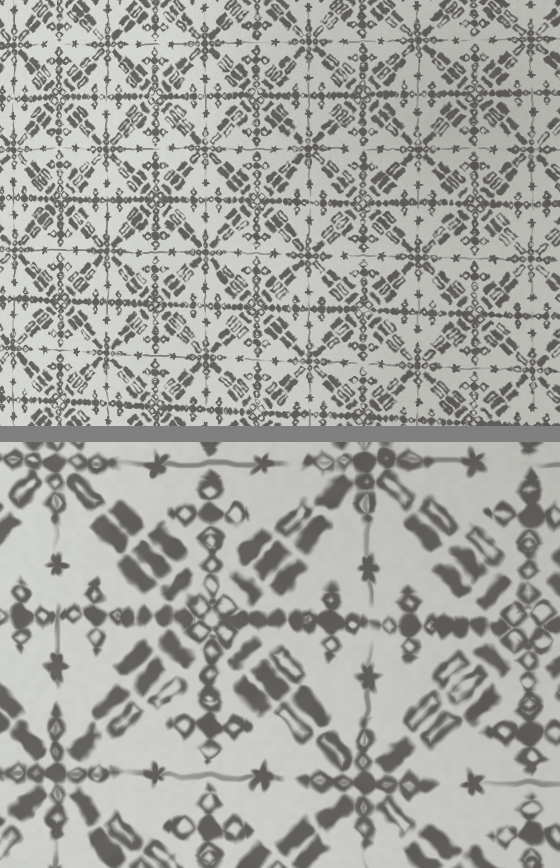
Top, the full canvas; bottom, a detail of the centre.
This pattern is drawn by a Shadertoy shader. Its source:

```glsl
#define STROKE 0.021
#define BAR_GAP 0.075
#define OPEN_SHARE 0.42
#define WOBBLE 0.016
#define WEAR 0.018
#define PAPER_LIGHT vec3(0.83, 0.84, 0.82)
#define PAPER_SHADE vec3(0.735, 0.735, 0.715)
#define INK_LIGHT vec3(0.41, 0.40, 0.385)
#define INK_DARK vec3(0.335, 0.325, 0.315)

float hash(vec2 p) {
    return fract(sin(dot(p, vec2(127.1, 311.7))) * 43758.5453);
}

float noise(vec2 p) {
    vec2 i = floor(p), f = fract(p);
    f = f * f * (3.0 - 2.0 * f);
    return mix(mix(hash(i), hash(i + vec2(1, 0)), f.x),
               mix(hash(i + vec2(0, 1)), hash(i + vec2(1, 1)), f.x), f.y);
}

// Soft diamond with radii r
float diamond(vec2 p, vec2 r) {
    p = abs(p) / r;
    return ((p.x + p.y) * 0.55 + length(p) * 0.45 - 1.0) * min(r.x, r.y);
}

// Outline of the given thickness, lying inside a shape
float hollow(float d, float thickness) {
    return max(d, -d - thickness);
}

float ring(vec2 p, vec2 r) {
    return hollow(diamond(p, r), STROKE);
}

float bar(vec2 p, vec2 halfSize) {
    p = abs(p) - halfSize + 0.012;
    return length(max(p, 0.0)) + min(max(p.x, p.y), 0.0) - 0.012;
}

// Four lobes around a centre
float lobedCross(vec2 p, float reach, float r) {
    p = abs(p);
    p = vec2(max(p.x, p.y), min(p.x, p.y));
    float d = min(diamond(p, vec2(0.045)), ring(p - vec2(reach, 0), vec2(r)));
    return min(d, diamond(p - vec2(reach + r, 0), vec2(0.018)));
}

// Beaded chains with a cross near each end, and a knot of rings at the hub
float chains(vec2 a) {
    float along = bar(a - vec2(0.18, 0), vec2(0.13, 0.06));
    float beads = diamond(vec2(mod(a.x, 0.06) - 0.03, a.y), vec2(0.038, 0.033));
    float d = max(beads, along);
    along = bar(a - vec2(0, 0.16), vec2(0.06, 0.11));
    beads = ring(vec2(a.x, mod(a.y, 0.07) - 0.035), vec2(0.034, 0.041));
    d = min(d, max(beads, along));
    d = min(d, lobedCross(a - vec2(0.375, 0), 0.07, 0.034));
    d = min(d, lobedCross(a - vec2(0, 0.34), 0.078, 0.041));
    return min(d, ring(a - 0.042, vec2(0.044)));
}

// Rows of three, two and one bars along the diagonal, after a crossbar
float fan(vec2 a, vec2 seed) {
    vec2 p = vec2(a.x + a.y, a.x - a.y) * 0.7071;
    float d = bar(p - vec2(0.152, 0), vec2(0.023, 0.062));
    for (int row = 0; row < 3; row++) {
        for (int k = 0; k < 3 - row; k++) {
            float side = (float(k) - float(2 - row) * 0.5) * BAR_GAP;
            float b = bar(p - vec2(0.27 + 0.15 * float(row), side), vec2(0.064, 0.027));
            bool isOpen = hash(seed + vec2(row, k) * 3.7) < OPEN_SHARE;
            d = min(d, isOpen ? hollow(b, 0.018) : b);
        }
    }
    return d;
}

// Pointed star of rings at the cell corner
float cornerStar(vec2 c) {
    vec2 p = vec2(max(c.x, c.y), min(c.x, c.y));
    float d = min(diamond(p, vec2(0.04)), ring(p - vec2(0.068, 0), vec2(0.038, 0.03)));
    d = min(d, ring(p - vec2(0.138, 0), vec2(0.044, 0.036)));
    return min(d, diamond(p - vec2(0.187, 0), vec2(0.028, 0.017)));
}

float flower(vec2 p) {
    return length(p) - 0.031 - 0.009 * cos(5.0 * atan(p.y, p.x));
}

void mainImage(out vec4 fragColor, in vec2 fragCoord) {
    vec2 p = vec2(fragCoord.x, iResolution.y - fragCoord.y) / iResolution.y;

    // Grid that widens towards the right
    float rowHeight = 0.2346 + 0.021 * p.x;
    vec2 g;
    g.x = (sqrt(0.04805 + 0.024 * (p.x - 0.1404)) - 0.2192) / 0.012;
    g.y = (p.y - 0.3493) / rowHeight;
    g.y += (0.03 - 0.04 * p.x) * pow(min(g.y, 0.0), 2.0) - 0.5;

    // Uneven hand of the print
    vec2 drift = vec2(noise(g * 2.3), noise(g * 2.3 + 40.0)) - 0.5;
    vec2 shake = vec2(noise(g * 22.0), noise(g * 22.0 + 70.0)) - 0.5;
    g += WOBBLE * (drift * 1.5 + shake);
    vec2 cell = floor(g + 0.5), q = g - cell, a = abs(q), c = 0.5 - a;

    // Printed motifs
    float d = min(chains(a), fan(a, cell * 7.3 + sign(q) * 1.9));
    d = min(d, cornerStar(c));
    d = min(d, min(flower(vec2(c.x, a.y - 0.165)), flower(vec2(a.x - 0.17, c.y))));
    d += WEAR * (noise(g * 38.0) - 0.5) + WEAR * 0.6 * (noise(g * 9.0) - 0.5);
    float soft = max(1.0 / (iResolution.y * rowHeight), 0.011);
    float ink = 1.0 - smoothstep(-soft, soft, d);

    // Broken seams between cells
    float seam = 1.0 - smoothstep(0.003, 0.003 + soft, min(c.x, c.y));
    seam *= smoothstep(0.3, 0.65, noise(g * 11.0 + 5.0)) * mix(0.8, 0.45, p.x / 1.3);

    // Paper light and ink tone
    float cloud = noise(p * 3.0 + 8.0) - 0.5;
    float shade = smoothstep(0.15, 1.15, p.x + 0.3 * cloud);
    vec2 s = (p - vec2(1.12, 0.27)) / vec2(0.28, 0.18);
    vec3 paper = mix(PAPER_LIGHT, PAPER_SHADE, shade) - 0.045 * exp(-dot(s, s));
    paper += 0.02 * (noise(p * 190.0) - 0.5);
    vec3 inkTone = mix(INK_LIGHT, INK_DARK, clamp(0.15 + 0.4 * shade + 0.5 * noise(g * 17.0), 0.0, 1.0));
    fragColor = vec4(mix(paper, inkTone, max(ink * 0.97, seam)), 1.0);
}
```
